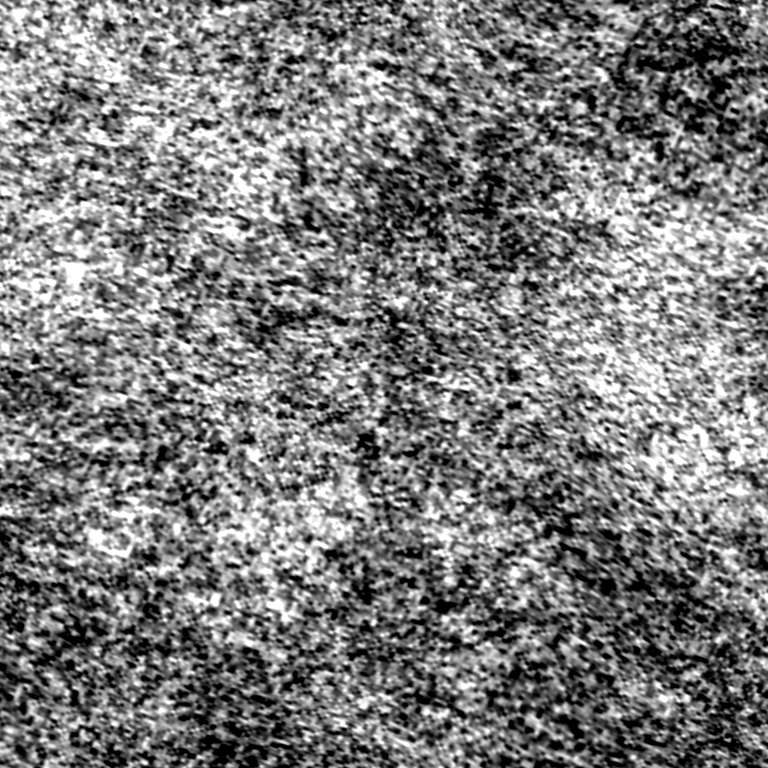
This texture is drawn by a WebGL 1 fragment shader. Its source:

```glsl
precision highp float;
uniform vec2 u_resolution;

#define TILT -0.2                       // mean streak angle in radians
#define BEND 0.04                       // how far the streaks wander
#define GRAIN_CELLS vec2(98.0, 160.0)   // coarse grains across the canvas
#define SPECK_CELLS vec2(175.0, 235.0)  // fine specks across the canvas
#define CLUMP_CELLS vec2(34.0, 62.0)
#define CLOUD_CELLS vec2(8.0, 13.0)
#define DRIFT_CELLS vec2(2.7, 4.3)
#define MEAN_GREY 0.49
#define CONTRAST 0.82
#define TOP_LIGHT 0.16                  // brightness gained from bottom to top

float hash(vec2 p) {
  vec3 q = fract(p.xyx * 0.1031);
  q += dot(q, q.yzx + 33.33);
  return fract((q.x + q.y) * q.z);
}

// Smooth value noise centred on zero
float noise(vec2 p) {
  vec2 cell = floor(p);
  vec2 f = fract(p);
  f = f * f * (3.0 - 2.0 * f);
  float low = mix(hash(cell), hash(cell + vec2(1.0, 0.0)), f.x);
  float high = mix(hash(cell + vec2(0.0, 1.0)), hash(cell + 1.0), f.x);
  return mix(low, high, f.y) - 0.5;
}

// Noise stretched along a given direction
float streaks(vec2 p, float angle, vec2 cells, float seed) {
  float c = cos(angle);
  float s = sin(angle);
  vec2 along = vec2(c * p.x + s * p.y, c * p.y - s * p.x);
  return noise(along * cells + seed);
}

void main() {
  vec2 uv = gl_FragCoord.xy / u_resolution;

  // Gentle bending of the grain direction
  vec2 p = uv;
  p.y += BEND * noise(uv * 4.0 + 71.3);
  p.x += BEND * noise(uv * 5.0 + 18.7);

  // Fine texture
  float tone = streaks(p, TILT, GRAIN_CELLS, 311.7);
  tone += 0.9 * streaks(p, TILT - 0.25, SPECK_CELLS, 523.1);
  tone += 0.5 * streaks(p, TILT + 0.12, CLUMP_CELLS, 137.9);

  // Broad light and dark patches
  tone += 0.42 * streaks(p, TILT, CLOUD_CELLS, 43.6);
  tone += 0.42 * streaks(p, TILT - 0.1, DRIFT_CELLS, 89.2);

  float grey = MEAN_GREY + CONTRAST * tone + TOP_LIGHT * (uv.y - 0.5);
  gl_FragColor = vec4(vec3(clamp(grey, 0.0, 1.0)), 1.0);
}
```
